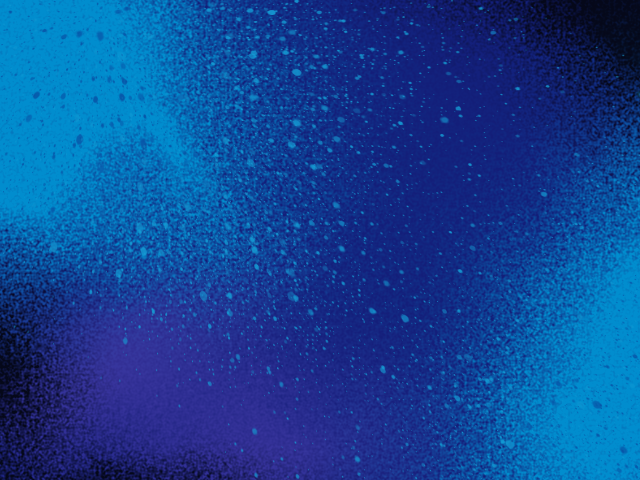
Write a Shadertoy shader that draws this background.

```glsl
vec2 hash2(vec2 p) {
    vec3 q = fract(p.xyx * vec3(.1031, .1030, .0973));
    q += dot(q, q.yzx + 33.33);
    return fract((q.xx + q.yz) * q.zy);
}

float corner(vec2 cell, vec2 offset, vec2 f) {
    return dot(hash2(cell + offset) * 2. - 1., f - offset);
}

float gradientNoise(vec2 p) {
    vec2 cell = floor(p), f = fract(p);
    vec2 u = f * f * f * (f * (f * 6. - 15.) + 10.);
    float low = mix(corner(cell, vec2(0), f), corner(cell, vec2(1, 0), f), u.x);
    float high = mix(corner(cell, vec2(0, 1), f), corner(cell, vec2(1), f), u.x);
    return mix(low, high, u.y);
}

float fbm(vec2 p) {
    float sum = 0., amplitude = 1.;
    for (int i = 0; i < 4; i++) {
        sum += amplitude * gradientNoise(p);
        p = p * 2.03 + 17.3;
        amplitude *= .55;
    }
    return sum;
}

// Soft elliptical cloud, long axis turned by angle
float glow(vec2 p, vec2 centre, vec2 radius, float angle) {
    vec2 d = p - centre;
    float c = cos(angle), s = sin(angle);
    vec2 q = vec2(c * d.x + s * d.y, c * d.y - s * d.x) / radius;
    return exp(-dot(q, q));
}

float cyanDust(vec2 p) {
    float left = 1.15 * glow(p, vec2(.1, .92), vec2(.28, .3), 0.)
        + .6 * glow(p, vec2(0, .65), vec2(.13, .2), 0.)
        + .35 * glow(p, vec2(.37, .67), vec2(.16, .05), -.75)
        + .33 * glow(p, vec2(.42, .72), vec2(.3, .26), -.6)
        + .33 * glow(p, vec2(.22, .52), vec2(.3, .13), -.2);
    float right = 1.1 * glow(p, vec2(1.3, .17), vec2(.42, .28), 1.1)
        + .35 * glow(p, vec2(1.35, .5), vec2(.14, .22), 0.);
    return left + right;
}

float violetDust(vec2 p) {
    return .85 * glow(p, vec2(.24, .24), vec2(.3, .14), .5)
        + .85 * glow(p, vec2(.55, .07), vec2(.28, .17), 0.);
}

float shadow(vec2 p) {
    return glow(p, vec2(1.36, .93), vec2(.18, .2), 0.)
        + .65 * glow(p, vec2(1.2, 1.04), vec2(.3, .11), 0.)
        + .9 * glow(p, vec2(0, .22), vec2(.13, .17), 0.)
        + .75 * glow(p, vec2(.2, -.03), vec2(.3, .08), 0.);
}

float flakeDensity(vec2 p) {
    return .55 * glow(p, vec2(.42, .5), vec2(.32, .16), -.6)
        + .4 * glow(p, vec2(.55, .85), vec2(.3, .25), 0.)
        + .1 * glow(p, vec2(.8, .55), vec2(.3, .45), 0.)
        + .25 * glow(p, vec2(1.1, .15), vec2(.25, .2), .6)
        + .12 * min(cyanDust(p), 1.);
}

// Break the middle tones of a cloud into grains
float powder(float amount, float grain) {
    amount = clamp(amount, 0., 1.);
    return clamp(amount + 2.6 * grain * amount * (1.1 - amount), 0., 1.);
}

void mainImage(out vec4 fragColor, in vec2 fragCoord) {
    vec2 p = fragCoord / iResolution.y;
    p.x *= 1.3333 * iResolution.y / iResolution.x;
    float pixel = 1. / iResolution.y;

    vec2 warped = p + .06 * vec2(fbm(p * 5.), fbm(p * 5. + 40.));
    float grain = gradientNoise(p * 180.) + .7 * gradientNoise(p * 95. + 9.);
    float cyan = cyanDust(warped);

    // Clouds of powder
    vec3 navy = vec3(.075, .12, .48);
    vec3 color = mix(navy, vec3(.22, .2, .61), powder(violetDust(warped), grain * .5));
    color = mix(color, vec3(.02, .03, .1), powder(shadow(warped), -grain * 1.3));
    color = mix(color, vec3(.0, .57, .82), powder(cyan, grain) * .96);

    // Flakes thrown outwards from the upper left, coarse to fine
    float scale = 22.;
    for (int i = 0; i < 5; i++) {
        vec2 cell = floor(p * scale);
        vec2 seed = cell + 71. * float(i);
        vec2 place = hash2(seed), kind = hash2(seed + 313.), look = hash2(seed + 557.);
        vec2 centre = (cell + .32 + .36 * place) / scale;
        vec2 heading = normalize(centre - vec2(.2, .97));
        vec2 d = p - centre;
        vec2 q = vec2(dot(d, heading), dot(d, vec2(-heading.y, heading.x)) * 1.5);
        float radius = mix(.08, .25, kind.y * kind.y) / scale;
        float dist = length(q) - radius + .25 * radius * gradientNoise(p * scale * 6.);
        float present = step(kind.x, flakeDensity(centre));
        float blur = pixel + radius * .3 * look.y;
        float flake = present * (1. - smoothstep(-blur, blur, dist));
        float dark = smoothstep(.5, .85, cyan) * step(.3, look.x);
        vec3 tint = mix(vec3(.08, .62, .84), vec3(.03, .32, .65), dark);
        color = mix(color, tint, flake * mix(.3, .9, look.x));
        scale *= 1.5;
    }

    fragColor = vec4(color, 1);
}
```
